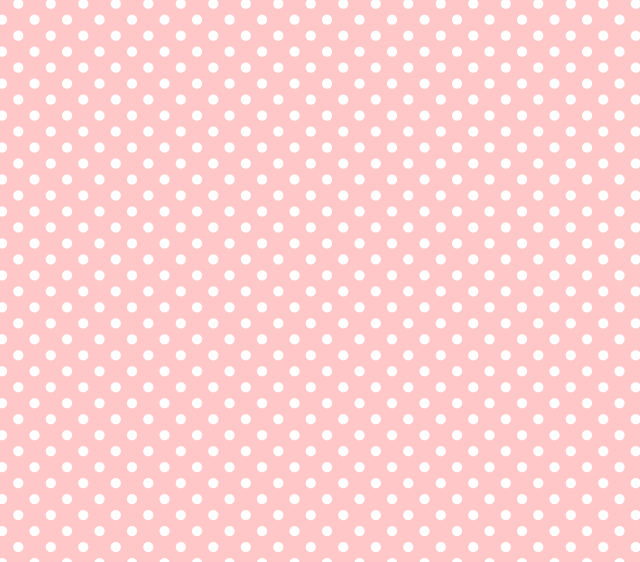
Give the GLSL for this pattern, as a WebGL 2 fragment shader.

```glsl
#version 300 es
precision highp float;
// Staggered rows of small white polka dots on a flat pale pink ground.

uniform vec2 u_resolution;
out vec4 fragColor;

const vec3 PINK = vec3(1.0, 0.78, 0.78);
const vec3 WHITE = vec3(1.0);

// Lengths are fractions of the canvas width.
const vec2 CELL = vec2(0.05078, 0.04994);
const vec2 FIRST_DOT = vec2(0.0286, 0.0233);
const float DOT_RADIUS = 0.0079;

// Distance from p to the nearest point of a rectangular lattice.
float latticeDistance(vec2 p, vec2 cell) {
    vec2 offset = (fract(p / cell + 0.5) - 0.5) * cell;
    return length(offset);
}

// Signed distance to dots at the corners and centre of every cell.
float staggeredDots(vec2 p, vec2 cell, float radius) {
    float corners = latticeDistance(p, cell);
    float centres = latticeDistance(p - 0.5 * cell, cell);
    return min(corners, centres) - radius;
}

// Coverage of a shape with an edge about one pixel wide.
float coverage(float dist, float pixel) {
    return clamp(0.5 - dist / pixel, 0.0, 1.0);
}

void main() {
    float pixel = 1.0 / u_resolution.x;
    vec2 p = gl_FragCoord.xy * pixel;

    float dots = staggeredDots(p - FIRST_DOT, CELL, DOT_RADIUS);
    fragColor = vec4(mix(PINK, WHITE, coverage(dots, pixel)), 1.0);
}
```
